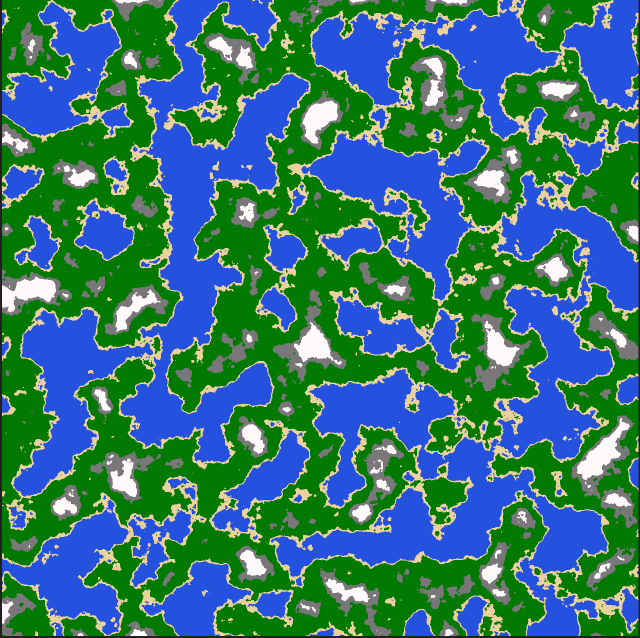
Reproduce this texture procedurally as a WebGL 2 fragment shader.

```glsl
#version 300 es
precision highp float;

uniform vec2 u_resolution;
out vec4 fragColor;

const vec3 WATER = vec3(0.14, 0.32, 0.87);
const vec3 SAND  = vec3(0.92, 0.82, 0.62);
const vec3 GRASS = vec3(0.0, 0.475, 0.0);
const vec3 ROCK  = vec3(0.475, 0.465, 0.475);
const vec3 SNOW  = vec3(1.0, 0.98, 0.98);
const vec3 FRAME = vec3(0.13);

const float CELLS = 10.5;
const int OCTAVES = 6;
const int SAMPLES = 2;

float hash(vec2 p) {
    vec3 q = fract(p.xyx * 0.1031);
    q += dot(q, q.yzx + 33.33);
    return fract((q.x + q.y) * q.z);
}

// Dot product of a random unit gradient with the offset from its corner
float cornerSlope(vec2 corner, vec2 offset) {
    float angle = 6.28319 * hash(corner);
    return dot(vec2(cos(angle), sin(angle)), offset);
}

float gradientNoise(vec2 p) {
    vec2 i = floor(p);
    vec2 f = p - i;
    vec2 w = f * f * f * (f * (f * 6.0 - 15.0) + 10.0);
    vec2 e = vec2(1.0, 0.0);
    float low  = mix(cornerSlope(i, f), cornerSlope(i + e.xy, f - e.xy), w.x);
    float high = mix(cornerSlope(i + e.yx, f - e.yx), cornerSlope(i + e.xx, f - e.xx), w.x);
    return mix(low, high, w.y);
}

// Fractal sum; each octave is shifted so that lattices do not line up
float terrainHeight(vec2 p, int octaves) {
    float height = 0.0;
    float amplitude = 1.0;
    for (int i = 0; i < octaves; i++) {
        height += amplitude * gradientNoise(p);
        p = p * 2.0 + vec2(17.37, 41.71);
        amplitude *= 0.5;
    }
    return height;
}

// Flat colour bands from low to high ground
vec3 terrainColor(float height) {
    vec3 color = mix(WATER, SAND, step(-0.088, height));
    color = mix(color, GRASS, step(-0.018, height));
    color = mix(color, ROCK, step(0.305, height));
    return mix(color, SNOW, step(0.435, height));
}

// Thin dark edge on the left, right and bottom
float frameMask(vec2 uv) {
    float inside = step(0.0033, uv.x) * step(uv.x, 0.9975) * step(0.003, uv.y);
    return 1.0 - inside;
}

vec3 scene(vec2 position, vec2 resolution) {
    vec2 p = position / resolution.y * CELLS + vec2(23.4, 57.8);
    vec3 color = terrainColor(terrainHeight(p, OCTAVES));
    return mix(color, FRAME, frameMask(position / resolution));
}

void main() {
    // Average a small grid of samples to smooth the borders
    vec3 total = vec3(0.0);
    for (int y = 0; y < SAMPLES; y++) {
        for (int x = 0; x < SAMPLES; x++) {
            vec2 jitter = (vec2(x, y) + 0.5) / float(SAMPLES) - 0.5;
            total += scene(gl_FragCoord.xy + jitter, u_resolution);
        }
    }
    fragColor = vec4(total / float(SAMPLES * SAMPLES), 1.0);
}
```
